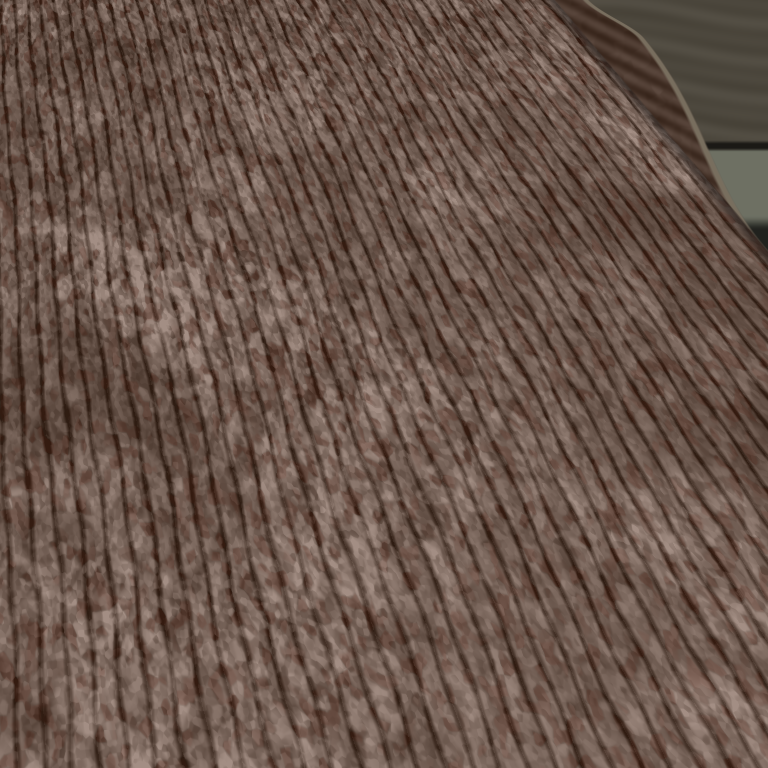
This texture is drawn by a WebGL 2 fragment shader. Its source:

```glsl
#version 300 es
precision highp float;
// Brown corduroy seen in perspective: ribs fan out from a vanishing point above
// the canvas. Smoothed cellular noise in rib space gives the crushed pile, and
// a folded hem at the upper right leaves a corner of grey boards in view.

uniform vec2 u_resolution;
out vec4 fragColor;

float hash(vec2 p) {
  vec3 h = fract(p.xyx * vec3(0.1031, 0.1030, 0.0973));
  h += dot(h, h.yzx + 33.33);
  return fract((h.x + h.y) * h.z);
}

// Cellular noise: random shade per cell, blended softly across the borders.
float tufts(vec2 p) {
  vec2 cell = floor(p), f = p - cell;
  float sum = 0.0, total = 0.0;
  for (int j = -1; j <= 1; j++) {
    for (int i = -1; i <= 1; i++) {
      vec2 o = vec2(i, j), id = cell + o;
      vec2 d = o + vec2(hash(id), hash(id + 71.0)) - f;
      float w = exp(-9.0 * dot(d, d));
      sum += w * hash(id + 137.0);
      total += w;
    }
  }
  return sum / total;
}

// Brown ramp from groove shadow to lit pile.
vec3 pileColor(float shade) {
  return mix(vec3(0.18, 0.11, 0.07), vec3(0.59, 0.51, 0.47), shade);
}

vec3 corduroy(vec2 uv, float fan, float depth) {
  vec2 q = vec2(fan, log(depth)) * 51.5;
  q.x += 0.10 * sin(q.y * 0.35 + q.x * 0.4) + 0.05 * sin(q.y * 1.3 + q.x * 2.1);

  // Rib profile: thin dark groove, lit left flank, shaded right flank.
  float across = fract(q.x);
  float fromGroove = min(across, 1.0 - across);
  float wear = tufts(q * vec2(0.9, 0.5) + 9.0);
  float groove = 1.0 - smoothstep(0.03, 0.17 + 0.05 * wear, fromGroove);
  float flank = 0.5 - across;

  // Pile flecks at three sizes, stretched along the ribs.
  float coarse = tufts(q * vec2(1.7, 0.9)) - 0.5;
  float medium = tufts(q * vec2(3.1, 2.0) + 40.0) - 0.5;
  float fine = tufts(q * vec2(5.5, 4.0) + 80.0) - 0.5;
  float flecks = 0.30 * coarse + 0.42 * medium + 0.28 * fine;

  // Broad bands where the nap lies flat and dark.
  float folds = tufts(vec2(uv.x * 3.5, uv.y * 7.0 + uv.x * 2.0)) - 0.5;
  folds += 0.6 * (tufts(uv * vec2(8.0, 13.0) + 20.0) - 0.5);

  float shade = 0.65 + 0.10 * flank + 0.24 * folds;
  shade += flecks * mix(1.15, 0.75, uv.x) * (1.0 + 0.5 * folds);
  shade -= 0.42 * groove;
  shade -= 0.10 * smoothstep(0.84, 0.98, uv.y);
  shade += 0.05 * smoothstep(0.35, 0.0, uv.y);
  vec3 color = pileColor(clamp(shade, 0.0, 1.12));
  return color + vec3(0.025, -0.005, -0.008) * smoothstep(0.1, 0.4, -medium);
}

// Boards behind the cloth: wood, a dark seam, then a pale lower panel.
vec3 boards(vec2 uv) {
  float grain = sin(uv.y * 190.0 + 3.0 * sin(uv.x * 14.0)) * sin(uv.y * 67.0 + uv.x * 9.0);
  vec3 wood = vec3(0.30, 0.28, 0.24) + 0.025 * grain;
  vec3 color = mix(vec3(0.43, 0.44, 0.39), wood, smoothstep(0.802, 0.808, uv.y));
  color *= 1.0 - 0.65 * smoothstep(0.008, 0.002, abs(uv.y - 0.81));
  return color * mix(0.3, 1.0, smoothstep(0.70, 0.72, uv.y));
}

void main() {
  vec2 uv = gl_FragCoord.xy / u_resolution;
  vec2 vanish = vec2(-0.052, 1.911);
  float depth = vanish.y - uv.y;
  float fan = (uv.x - vanish.x) / depth;

  vec3 color = corduroy(uv, fan, depth);

  // Folded hem: dark, with its own slanted ribs and a pale rim.
  float crease = 0.85;
  float rim = crease + 0.078 * smoothstep(0.68, 0.97, uv.y) - 0.03 * smoothstep(0.95, 1.0, uv.y);
  float hemRib = 0.5 + 0.5 * sin(270.0 * (uv.y + 0.5 * uv.x));
  vec3 hem = pileColor(0.08 + 0.26 * hemRib + 0.1 * tufts(uv * 90.0));
  hem = mix(hem, vec3(0.47, 0.43, 0.37), smoothstep(0.007, 0.002, abs(fan - rim + 0.003)));
  color *= 1.0 - 0.45 * smoothstep(0.02, 0.0, crease - fan);
  color = mix(color, hem, smoothstep(crease - 0.002, crease + 0.002, fan));
  color = mix(color, boards(uv), smoothstep(rim - 0.002, rim + 0.002, fan));

  fragColor = vec4(color, 1.0);
}
```
